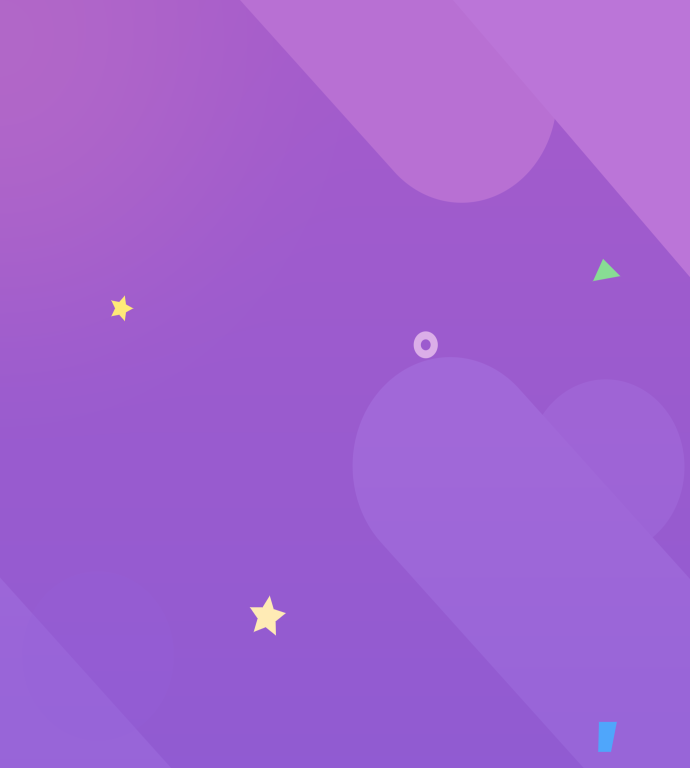
Give the GLSL for this background, as a Shadertoy shader.

```glsl
#define TOP_COLOR vec3(0.647, 0.358, 0.794)
#define BASE_COLOR vec3(0.567, 0.358, 0.822)
#define GLOW_COLOR vec3(0.695, 0.403, 0.785)
#define ORCHID vec3(0.720, 0.440, 0.828)
#define PINK vec3(0.735, 0.460, 0.846)
#define LAVENDER_TOP vec3(0.632, 0.408, 0.848)
#define LAVENDER_LOW vec3(0.596, 0.396, 0.848)
#define STAR_INNER 0.5

const float DIAG = 0.70710678;

// Rounded bar of radius r that starts at a and runs on without end along dir
float openCapsule(vec2 p, vec2 a, vec2 dir, float r) {
    vec2 q = p - a;
    return length(q - dir * max(dot(q, dir), 0.0)) - r;
}

float circle(vec2 p, vec2 center, float r) {
    return length(p - center) - r;
}

// Signed distance to the line a-b, negative on its right-hand side
float edgeDist(vec2 p, vec2 a, vec2 b) {
    vec2 e = normalize(b - a);
    return dot(p - a, vec2(-e.y, e.x));
}

float triangle(vec2 p, vec2 a, vec2 b, vec2 c) {
    return max(edgeDist(p, a, b), max(edgeDist(p, b, c), edgeDist(p, c, a)));
}

float quad(vec2 p, vec2 a, vec2 b, vec2 c, vec2 d) {
    return max(max(edgeDist(p, a, b), edgeDist(p, b, c)),
               max(edgeDist(p, c, d), edgeDist(p, d, a)));
}

// Five-pointed star, folded into one half of a point
float star(vec2 p, vec2 center, float r, float turn) {
    const float SECTOR = 1.2566371;
    vec2 q = p - center;
    float angle = atan(q.y, q.x) - turn;
    angle = abs(mod(angle + 0.5 * SECTOR, SECTOR) - 0.5 * SECTOR);
    vec2 folded = length(q) * vec2(cos(angle), sin(angle));
    vec2 inner = STAR_INNER * r * vec2(cos(0.5 * SECTOR), sin(0.5 * SECTOR));
    return edgeDist(folded, inner, vec2(r, 0.0));
}

void paint(inout vec3 color, vec3 ink, float dist, float opacity) {
    float edge = 0.75 / iResolution.y;
    color = mix(color, ink, opacity * (1.0 - smoothstep(-edge, edge, dist)));
}

void mainImage(out vec4 fragColor, in vec2 fragCoord) {
    vec2 p = fragCoord / iResolution.xy;
    vec2 downRight = vec2(DIAG, -DIAG);

    // Vertical gradient with a soft corner glow
    vec3 color = mix(BASE_COLOR, TOP_COLOR, p.y);
    float glow = 1.0 - smoothstep(0.0, 0.55, length(p - vec2(0.0, 0.95)));
    color = mix(color, GLOW_COLOR, glow);

    // Lower left corner and its faint disc
    vec3 lavender = mix(LAVENDER_LOW, LAVENDER_TOP, smoothstep(0.0, 0.5, p.y));
    paint(color, lavender, dot(p, vec2(DIAG)) - 0.1754, 0.95);
    paint(color, vec3(0.583, 0.378, 0.855), circle(p, vec2(0.142, 0.146), 0.110), 0.22);

    // Right disc behind the large diagonal bar
    paint(color, lavender, circle(p, vec2(0.878, 0.392), 0.114), 0.72);
    paint(color, lavender, openCapsule(p, vec2(0.6525, 0.3935), downRight, 0.1415), 1.0);

    // Upper bar and the right corner over it
    paint(color, ORCHID, openCapsule(p, vec2(0.669, 0.874), -downRight, 0.138), 1.0);
    paint(color, PINK, 1.166 - dot(p, vec2(0.725, 0.690)), 1.0);

    // Confetti
    float ring = abs(circle(p, vec2(0.617, 0.551), 0.0123)) - 0.0052;
    paint(color, vec3(0.858, 0.682, 0.910), ring, 1.0);
    paint(color, vec3(1.0, 0.918, 0.470), star(p, vec2(0.1755, 0.5985), 0.0175, 0.0), 1.0);
    paint(color, vec3(1.0, 0.922, 0.710), star(p, vec2(0.387, 0.197), 0.0277, 0.17), 1.0);
    float sliver = triangle(p, vec2(0.874, 0.663), vec2(0.899, 0.6405), vec2(0.8595, 0.634));
    paint(color, vec3(0.533, 0.867, 0.580), sliver, 1.0);
    float wedge = quad(p, vec2(0.868, 0.060), vec2(0.894, 0.060), vec2(0.8855, 0.021), vec2(0.867, 0.021));
    paint(color, vec3(0.310, 0.651, 0.984), wedge, 1.0);

    fragColor = vec4(color, 1.0);
}
```
